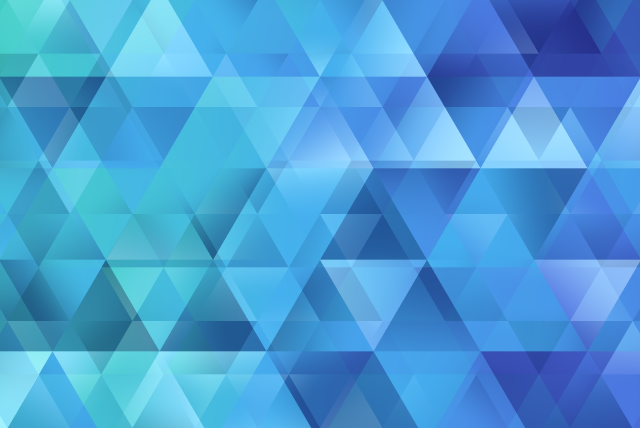
This background is drawn by a WebGL 1 fragment shader. Its source:

```glsl
precision highp float;
// Overlapping translucent triangle mosaic running from teal to royal blue.
uniform vec2 u_resolution;

float hash(vec3 c) {
  return fract(sin(dot(c, vec3(12.9898, 78.233, 37.719))) * 43758.5453);
}

// Position counted along the three families of lines of a triangular grid.
vec3 triangleGrid(vec2 p, float side) {
  float x = p.x / side;
  float row = p.y / (side * 0.8555);
  return vec3(x - 0.5 * row, x + 0.5 * row, row);
}

// Colour of one sheet of triangles, each with its own hue, shade and gradient.
vec3 triangleSheet(vec2 p, vec2 origin, float side) {
  vec3 grid = triangleGrid(p - origin, side);
  vec3 id = floor(grid);
  vec3 local = grid - id - 0.5;
  vec3 slope = vec3(hash(id + 3.0), hash(id + 5.0), hash(id + 7.0)) - 0.5;
  float shade = hash(id) + 0.7 * dot(slope, local);

  // Hue drifts from left to right, scattered by triangle.
  float hue = 0.6 * p.x + 0.52 - 0.1 * p.y + 0.6 * (hash(id + 17.0) - 0.5);
  vec3 teal = vec3(0.27, 0.74, 0.79);
  vec3 azure = vec3(0.27, 0.65, 0.9);
  vec3 royal = vec3(0.29, 0.46, 0.85);
  vec3 color = mix(teal, azure, smoothstep(0.0, 0.45, hue));
  color = mix(color, royal, smoothstep(0.52, 1.1, hue));

  // Low shades sink into shadow, high ones turn pale.
  vec3 shadow = color * vec3(0.62, 0.6, 0.72);
  vec3 pale = vec3(0.64, 0.89, 1.0);
  color = mix(shadow, color, smoothstep(-0.05, 0.42, shade));
  return mix(color, pale, 0.75 * smoothstep(0.62, 1.1, shade));
}

// Large triangles under a fainter sheet of small ones, with raised contrast.
vec3 mosaic(vec2 p) {
  vec3 large = triangleSheet(p, vec2(0.0, -0.107), 0.25);
  vec3 small = triangleSheet(p, vec2(0.0), 0.1461);
  vec3 blend = mix(large, small, 0.3);
  return clamp(vec3(0.296, 0.618, 0.827) + 1.35 * (blend - vec3(0.29, 0.6, 0.82)), 0.0, 1.0);
}

void main() {
  // Average a 3 by 3 set of samples to smooth the edges.
  vec3 color = vec3(0.0);
  for (int j = -1; j <= 1; j++) {
    for (int i = -1; i <= 1; i++) {
      vec2 point = gl_FragCoord.xy + vec2(float(i), float(j)) / 3.0;
      color += mosaic((point - 0.5 * u_resolution) / u_resolution.y);
    }
  }
  gl_FragColor = vec4(color / 9.0, 1.0);
}
```
